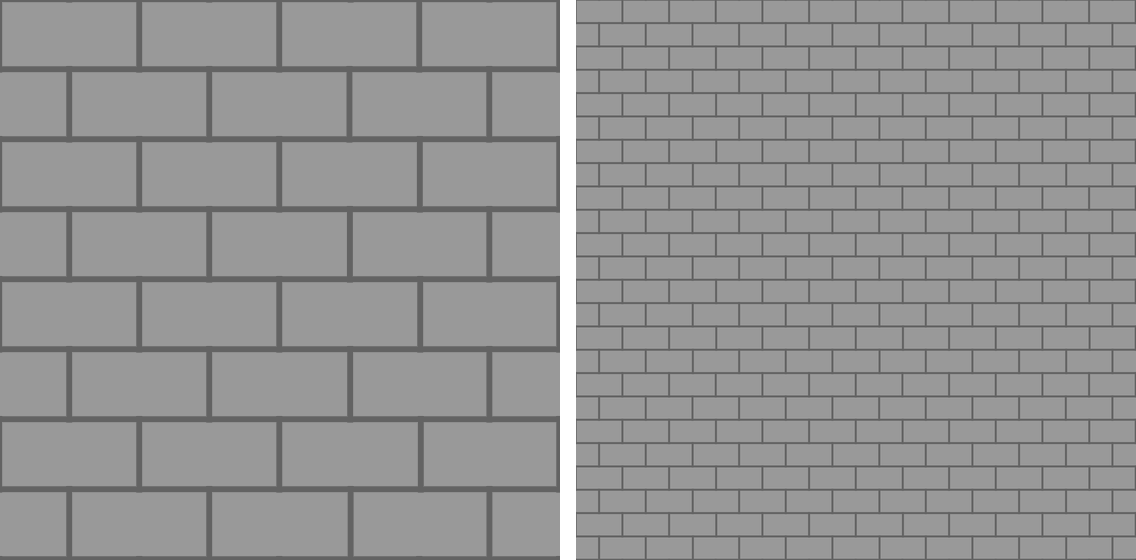
Left, the tile; right, the same tile 3 across and 3 down.
Reproduce this pattern procedurally as a Shadertoy shader.

```glsl
#define COLUMNS 4.0
#define ROWS 8.0
#define JOINT_HALF_WIDTH 0.0053
#define EDGE_SOFTNESS 0.0009
#define ORIGIN vec2(-0.0013, 0.0013)
#define DRIFT 0.0038
#define NUB 0.0007
#define BRICK_COLOR vec3(0.6)
#define MORTAR_COLOR vec3(0.39)

// Distance from x to the nearest upright joint of a row
float uprightDistance(float x, float row) {
    row = mod(row, ROWS);
    float stagger = 0.5 * (1.0 - mod(row, 2.0));
    float column = floor(x * COLUMNS - stagger + 0.5);
    float jointX = (column + stagger) / COLUMNS;

    // Lower courses lean slightly to the right around one column
    float bump = (fract(jointX) - 0.7) / 0.11;
    float lean = DRIFT * exp(-bump * bump) * (1.0 - row / (ROWS - 1.0));
    return abs(x - jointX - lean);
}

void mainImage(out vec4 fragColor, in vec2 fragCoord) {
    vec2 p = fragCoord / iResolution.xy - ORIGIN;
    float softness = max(EDGE_SOFTNESS, 0.6 / iResolution.y);

    // Running bond courses
    float row = floor(p.y * ROWS);
    float height = fract(p.y * ROWS);
    float bedDistance = min(height, 1.0 - height) / ROWS;
    float upright = uprightDistance(p.x, row) - JOINT_HALF_WIDTH;

    // Upright joints of the next course poke faintly through the bed joint
    float neighbour = row + (height > 0.5 ? 1.0 : -1.0);
    float poke = uprightDistance(p.x, neighbour) - JOINT_HALF_WIDTH;
    float bed = bedDistance - JOINT_HALF_WIDTH
              - NUB * (1.0 - smoothstep(-softness, softness, poke));

    // Mortar and brick
    float brick = smoothstep(-softness, softness, min(bed, upright));
    fragColor = vec4(mix(MORTAR_COLOR, BRICK_COLOR, brick), 1.0);
}
```
